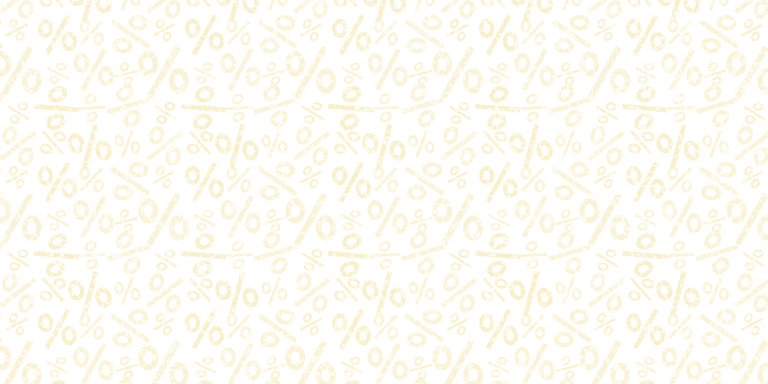
Give the GLSL for this pattern, as a Shadertoy shader.

```glsl
const vec3 PAPER = vec3(1.0);
const vec3 CREAM = vec3(0.977, 0.937, 0.785);

const float TILE_SIZE = 0.383;         // repeat length in canvas heights
const float CELLS = 4.0;               // signs along one side of a tile
const float BIG_RADIUS = 0.82;         // radii in cells
const float LARGE_RADIUS = 0.66;
const float SMALL_RADIUS = 0.43;
const float CROWDED_RADIUS = 0.36;
const float CROWD_PUSH = 0.08;
const float JITTER = 0.15;

const vec2 STICK_HALF = vec2(0.105, 0.95);  // sign parts, radius = 1
const float STICK_TILT = 0.53;
const vec2 ZERO_CENTER = vec2(-0.50, 0.29);
const vec2 ZERO_OUTER = vec2(0.33, 0.42);
const vec2 ZERO_HOLE = vec2(0.145, 0.21);

const float GRAIN_FREQ = 190.0;        // grains per canvas height
const float GRAIN_FLOOR = 0.32;        // ink left in worn spots
const float EDGE_ROUGHNESS = 0.05;

uint mixBits(uint x) {
    x ^= x >> 16; x *= 0x7feb352dU;
    x ^= x >> 15; x *= 0x846ca68bU;
    return x ^ (x >> 16);
}

float hash(vec2 p, int seed) {
    ivec2 i = ivec2(floor(p));
    uint h = mixBits(uint(i.x) + mixBits(uint(i.y) + mixBits(uint(seed))));
    return float(h >> 8) / 16777216.0;
}

float valueNoise(vec2 p) {
    vec2 i = floor(p), f = fract(p);
    f = f * f * (3.0 - 2.0 * f);
    vec2 e = vec2(0.0, 1.0);
    return mix(mix(hash(i, 9), hash(i + e.yx, 9), f.x),
               mix(hash(i + e.xy, 9), hash(i + e.yy, 9), f.x), f.y);
}

mat2 rotation(float a) {
    float c = cos(a), s = sin(a);
    return mat2(c, s, -s, c);
}

float boxDistance(vec2 p, vec2 halfSize) {
    vec2 q = abs(p) - halfSize;
    return length(max(q, 0.0)) + min(max(q.x, q.y), 0.0);
}

// First-order distance to an ellipse
float ellipseDistance(vec2 p, vec2 r) {
    float k = length(p / r);
    return k * (k - 1.0) / max(length(p / (r * r)), 0.001);
}

float zeroDistance(vec2 p) {
    return max(ellipseDistance(p, ZERO_OUTER), -ellipseDistance(p, ZERO_HOLE));
}

float percentDistance(vec2 p) {
    float stick = boxDistance(rotation(STICK_TILT) * p, STICK_HALF);
    float zeros = min(zeroDistance(p - ZERO_CENTER), zeroDistance(p + ZERO_CENTER));
    return min(stick, zeros);
}

// Ink of one sign; p is in cells, relative to the cell centre
float signInk(vec2 p, vec2 cell, float rough, float pixel) {
    vec2 id = mod(cell, CELLS);
    vec2 fromBig = mod(id + 0.5 * CELLS, CELLS) - 0.5 * CELLS;
    float steps = abs(fromBig.x) + abs(fromBig.y);

    // Large and small signs alternate around one big sign per tile
    float radius = mod(steps, 2.0) < 0.5 ? LARGE_RADIUS : SMALL_RADIUS;
    vec2 center = JITTER * (vec2(hash(id, 1), hash(id, 2)) - 0.5);
    if (steps < 0.5) {
        radius = BIG_RADIUS;
    } else if (steps < 1.5) {
        radius = CROWDED_RADIUS;
        center += CROWD_PUSH * fromBig;
    }
    radius *= mix(0.93, 1.04, hash(id, 3));

    vec2 q = rotation(6.2832 * hash(id, 4)) * (p - center) / radius;
    float d = percentDistance(q) * radius + rough;
    float strength = mix(0.68, 1.0, hash(id, 5));
    return strength * smoothstep(pixel, -pixel, d);
}

void mainImage(out vec4 fragColor, in vec2 fragCoord) {
    vec2 uv = fragCoord / iResolution.y;
    float scale = CELLS / TILE_SIZE;
    vec2 grid = uv * scale;
    vec2 cell = floor(grid);
    float pixel = 0.75 * scale / iResolution.y;

    // Worn print texture
    float grain = 0.65 * valueNoise(uv * GRAIN_FREQ)
                + 0.35 * valueNoise(uv * GRAIN_FREQ * 0.47 + 31.0);
    float rough = EDGE_ROUGHNESS * (grain - 0.5);

    float ink = 0.0;
    for (int y = -1; y <= 1; y++) {
        for (int x = -1; x <= 1; x++) {
            vec2 c = cell + vec2(x, y);
            ink = max(ink, signInk(grid - c - 0.5, c, rough, pixel));
        }
    }
    ink *= mix(GRAIN_FLOOR, 1.0, smoothstep(0.25, 0.55, grain));
    fragColor = vec4(mix(PAPER, CREAM, ink), 1.0);
}
```
